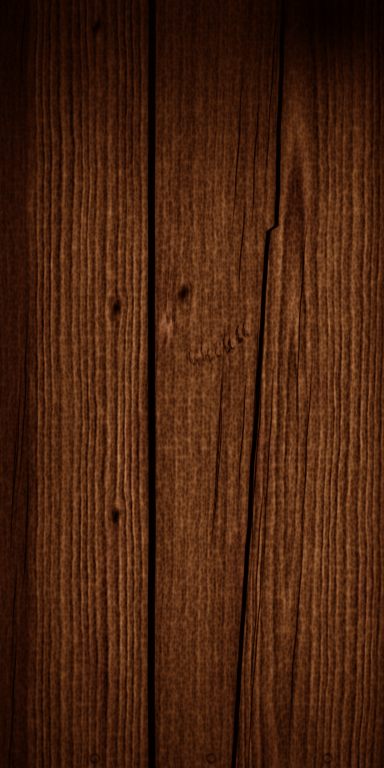
Reproduce this texture procedurally as a Shadertoy shader.

```glsl
// Three weathered timber planks: an open joint, a long leaning split and dark knots.
// Layered sines bend the growth rings, stretched cellular noise gives the fibres,
// and a warm power-curve ramp turns the resulting tone into wood colour.

float hash(vec2 p) {
    return fract(sin(dot(p, vec2(127.1, 311.7))) * 4375.85);
}

// Distance to the nearest scattered cell point
float cellular(vec2 p) {
    vec2 id = floor(p), f = fract(p);
    float nearest = 2.0;
    for (int j = -1; j <= 1; j++)
        for (int i = -1; i <= 1; i++) {
            vec2 o = vec2(i, j);
            vec2 seed = vec2(hash(id + o), hash(id + o + 57.3));
            nearest = min(nearest, length(o + seed - f));
        }
    return nearest;
}

// Smooth layered sines, about -1 to 1
float waves(vec2 p) {
    return 0.5 * sin(p.x + 1.7 * sin(p.y))
         + 0.3 * sin(2.3 * p.x - 1.6 * p.y + 1.0)
         + 0.2 * sin(1.3 * p.x + 4.1 * p.y + 2.0);
}

// Soft-edged line mask from a distance and half width
float stroke(float d, float halfWidth) {
    float soft = 0.001 + 0.5 / iResolution.x;
    return 1.0 - smoothstep(halfWidth - soft, halfWidth + soft, abs(d));
}

void mainImage(out vec4 fragColor, in vec2 fragCoord) {
    vec2 p = fragCoord / iResolution.xy * vec2(1.0, 2.0);

    // Joint and stepped split that separate the planks
    float jointX = 0.395 + 0.0015 * waves(vec2(3.0, p.y * 6.0));
    float splitX = mix(0.607 + 0.065 * p.y, 0.719 + 0.031 * (p.y - 1.41),
                       smoothstep(1.395, 1.415, p.y))
                 + 0.002 * waves(vec2(1.0, p.y * 14.0));
    float middle = step(jointX, p.x) * step(p.x, splitX);
    float right = step(splitX, p.x);

    // Knots push the grain aside and leave ragged dark hollows
    vec3 knots[4] = vec3[4](vec3(0.477, 1.235, 0.015), vec3(0.302, 1.197, 0.012),
                            vec3(0.302, 0.656, 0.012), vec3(0.253, 1.93, 0.012));
    vec2 g = p;
    float hollow = 0.0;
    float ragged = cellular(p * vec2(110.0, 45.0));
    for (int i = 0; i < 4; i++) {
        vec2 q = (p - knots[i].xy) / knots[i].z;
        q = vec2(q.x - 0.25 * q.y, q.y * 0.55);
        float r2 = dot(q, q);
        g.x -= 0.5 * knots[i].z * q.x * exp(-0.25 * r2);
        hollow = max(hollow, exp(-r2 * (0.7 + 1.8 * ragged)));
    }

    // Growth rings: straight at left, fine in the middle, long arches at right
    g.x += 0.005 * waves(vec2(p.x * 9.0, p.y * 5.0))
         + 0.0015 * waves(vec2(p.x * 40.0, p.y * 30.0));
    float ring = 43.0 * g.x;
    ring = mix(ring, 36.0 * (g.x - 0.02 * p.y), middle);
    ring = mix(ring, 45.0 * length(vec2(g.x - 0.74 - 0.02 * p.y, 0.05 * (p.y - 0.8))), right);
    ring += 0.25 * sin(ring * 1.3);
    float ridge = sin(6.283 * ring + 0.8 * sin(6.283 * ring));
    float heartwood = 1.0 - smoothstep(0.07, 0.1, g.x + 0.01 * waves(p.yy * 7.0));
    float contrast = mix(mix(0.27, 0.1, middle), 0.23, right) * (1.0 - 0.7 * heartwood);
    contrast *= 0.9 + 0.35 * waves(vec2(p.x * 21.0, p.y * 3.0));

    // Fibres, grit and broad streaks
    float tone = 0.67 + contrast * ridge;
    tone += 0.22 * (cellular(g * vec2(140.0, 11.0)) - 0.45);
    tone += 0.22 * (cellular(g * vec2(85.0, 42.0)) - 0.45);
    tone += 0.3 * (cellular(g * vec2(125.0, 90.0) + 31.0) - 0.45);
    tone += 0.07 * waves(vec2(g.x * 38.0, p.y * 2.5));
    tone *= 1.0 - 0.33 * heartwood;

    // Uneven row of gouged bites, dark on one rim and pale inside
    for (int i = 0; i < 9; i++) {
        float k = float(i), h = hash(vec2(k, 4.0)), m = hash(vec2(k, 8.0));
        vec2 q = p - vec2(0.495 + 0.018 * k + 0.012 * m, 1.065 + 0.035 * h + 0.0011 * k * k);
        float d = length(q / vec2(0.007 + 0.007 * m, 0.014 + 0.018 * h)) + 0.7 * (ragged - 0.45);
        float rim = exp(-12.0 * (d - 1.0) * (d - 1.0));
        tone += 0.1 * exp(-d * d) - 0.35 * rim * smoothstep(-0.006, 0.008, -q.x - 0.4 * q.y);
    }
    // Pale splinters below the large knot
    vec2 flake = (p - vec2(0.437, 1.16)) / vec2(0.028, 0.045);
    tone += 0.45 * exp(-dot(flake, flake)) * smoothstep(0.25, 0.6, cellular(p * vec2(75.0, 22.0)));

    // Hairline checks following the lean of the wood
    float check = 0.0;
    for (int i = 0; i < 24; i++) {
        float k = float(i), h = hash(vec2(k, 9.0));
        float x0 = i < 7 ? 0.01 + 0.08 * h : 0.55 + 0.27 * h;
        float y0 = 0.1 + 1.8 * hash(vec2(k, 2.0));
        float reach = 0.15 + 0.3 * hash(vec2(k, 6.0));
        float d = p.x - x0 - 0.06 * (p.y - y0) - 0.004 * waves(vec2(k, p.y * 9.0));
        float taper = 1.0 - smoothstep(0.3 * reach, reach, abs(p.y - y0));
        check = max(check, taper * stroke(d, 0.0016));
    }

    // Sunken nail heads along the bottom
    float nail = 0.0;
    for (int i = 0; i < 3; i++)
        nail = max(nail, stroke(length(p - vec2(0.247 + 0.303 * float(i), 0.025)) - 0.011, 0.003));

    // Pool of light with a shadowed top and upper right corner
    float light = 1.08 * mix(0.32, 1.0, 1.0 - smoothstep(1.3, 2.05, p.y));
    light *= mix(0.5, 1.0, smoothstep(-0.25, 0.6, p.y)) * mix(0.74, 1.0, smoothstep(0.0, 0.35, p.x));
    light *= 1.0 - 0.3 * smoothstep(0.94, 1.0, p.x);
    vec2 corner = (p - vec2(0.87, 1.97)) / vec2(0.16, 0.15);
    light *= 1.0 - 0.75 * exp(-dot(corner, corner));

    // Openings, with soft shade along their sides
    float joint = p.x - jointX, split = p.x - splitX;
    float opening = max(stroke(joint, 0.009), stroke(split, 0.0055));
    float shade = 0.35 * exp(-abs(joint) * 70.0) + 0.3 * exp(-abs(split) * 90.0);
    tone *= light * (1.0 - shade) * (1.0 - 0.75 * check) * (1.0 - 0.9 * hollow) * (1.0 - 0.4 * nail);
    tone = mix(tone, 0.03, opening);

    // Colour ramp and dark red staining
    vec3 wood = vec3(0.55, 0.34, 0.19) * pow(vec3(clamp(tone, 0.01, 1.3)), vec3(1.0, 1.46, 2.1));
    float stain = smoothstep(0.3, 0.85, waves(vec2(p.x * 17.0 + 2.0, p.y * 4.0)));
    wood *= mix(vec3(1.0), vec3(0.88, 0.78, 0.82), max(0.6 * stain, 0.7 * heartwood));
    fragColor = vec4(wood, 1.0);
}
```
